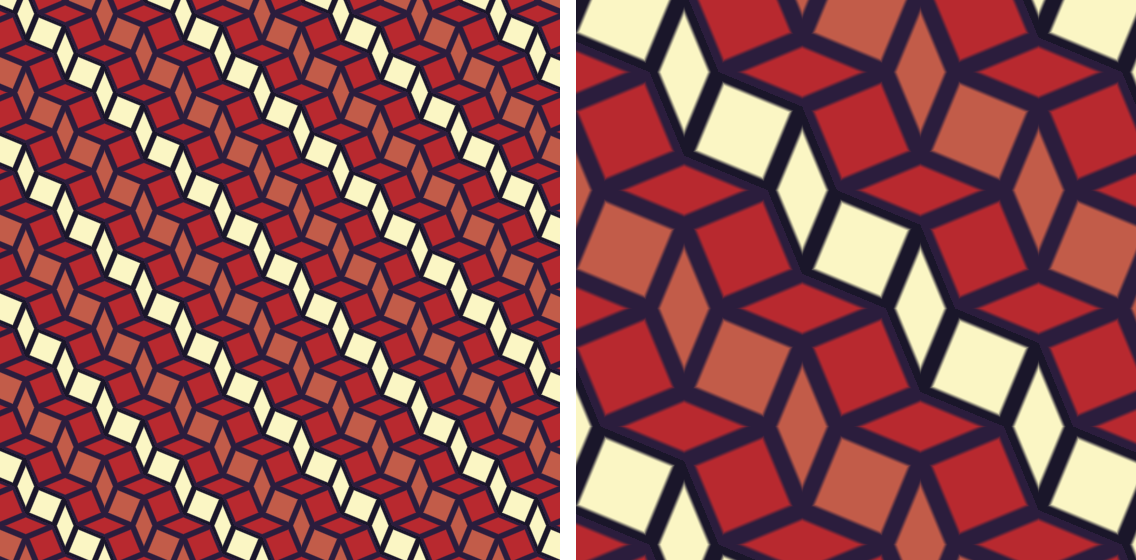
Left, the full canvas; right, a detail of the centre.
This pattern is drawn by a three.js fragment shader. Its source:

```glsl
// Tilted squares hinged at their corners, with thin rhombi in the gaps,
// coloured in diagonal bands. Each cell holds one turned square; its four
// corner triangles are quarters of the rhombi centred on the cell corners.

#define CELLS 14.22               // square cells across the canvas
#define ORIGIN vec2(1.155, 13.37) // centre of a cream square, in cells
#define TILT 0.3927               // turn of each square, in radians
#define LINE_HALF 0.074           // half the line width, in cells
#define SOFT 0.022                // half the edge blur, in cells
#define BAND 4.0                  // diagonals per colour repeat
#define CREAM vec3(0.985, 0.965, 0.77)
#define RED vec3(0.72, 0.16, 0.185)
#define CORAL vec3(0.76, 0.36, 0.285)
#define LINE vec3(0.17, 0.115, 0.24)
#define LINE_DEEP vec3(0.10, 0.085, 0.165)

varying vec2 vUv;

// Outward normal of the square side that faces offset q.
vec2 facingSide(vec2 q, float turn) {
  vec2 along = vec2(cos(turn), sin(turn));
  vec2 across = vec2(-along.y, along.x);
  vec2 local = vec2(dot(q, along), dot(q, across));
  return abs(local.x) > abs(local.y) ? sign(local.x) * along
                                     : sign(local.y) * across;
}

// Odd diagonals are red; even ones alternate cream and coral.
vec3 bandColour(float band) {
  if (mod(band, 2.0) > 0.5) return RED;
  return band < 0.5 ? CREAM : CORAL;
}

void main() {
  vec2 p = vUv * CELLS - ORIGIN;
  vec2 cell = floor(p + 0.5);
  vec2 q = p - cell;

  // Neighbouring squares turn in opposite directions.
  float turn = mod(cell.x + cell.y, 2.0) < 0.5 ? -TILT : TILT;
  vec2 normal = facingSide(q, turn);
  float halfSide = 0.5 / (cos(TILT) + sin(TILT));
  float edge = dot(q, normal) - halfSide;

  // Outside the square the tile is the rhombus at the facing cell corner.
  vec2 tile = edge < 0.0 ? cell : cell + 0.5 * sign(normal);
  float band = mod(floor(tile.x + tile.y + 0.5), BAND);

  // Lines lie on every shared edge, a little deeper beside the cream band.
  vec3 line = band < 0.5 ? LINE_DEEP : LINE;
  float fill = smoothstep(LINE_HALF - SOFT, LINE_HALF + SOFT, abs(edge));
  gl_FragColor = vec4(mix(line, bandColour(band), fill), 1.0);
}
```
